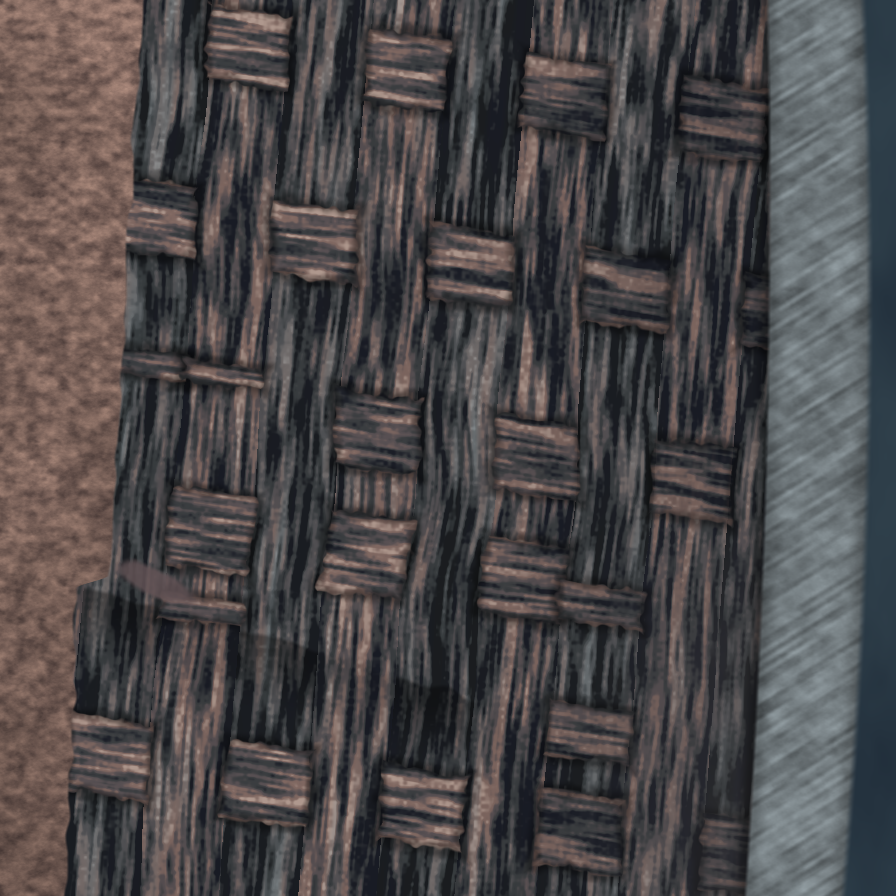
Write a Shadertoy shader that draws this texture.

```glsl
const vec3 NAVY = vec3(.095, .105, .14), CHARCOAL = vec3(.22, .23, .24), BROWN = vec3(.33, .30, .31);
const vec3 TAN = vec3(.48, .39, .365), PALE = vec3(.66, .575, .535), STEEL = vec3(.46, .495, .51);
const float COLUMN_PITCH = .0892;

// Cross bands: centre, half height, first column, last column (every second one)
const int BAND_COUNT = 10;
const vec4 BANDS[BAND_COUNT] = vec4[](
    vec4(.009, .042, 1., 7.), vec4(.216, .041, 0., 8.),
    vec4(.380, .015, 0., 0.), vec4(.380, .012, 1., 1.),
    vec4(.417, .042, 3., 7.), vec4(.557, .045, 1., 5.),
    vec4(.572, .022, 6., 6.), vec4(.645, .014, 1., 1.),
    vec4(.716, .030, 6., 6.), vec4(.828, .043, 0., 8.));

float hash(vec2 p) {
    vec3 h = fract(p.xyx * .1031);
    h += dot(h, h.yzx + 33.33);
    return fract((h.x + h.y) * h.z);
}

float noise(vec2 p) {
    vec2 cell = floor(p), f = fract(p);
    f = f * f * (3. - 2. * f);
    return mix(mix(hash(cell), hash(cell + vec2(1, 0)), f.x),
               mix(hash(cell + vec2(0, 1)), hash(cell + vec2(1, 1)), f.x), f.y);
}

float fbm(vec2 p) {
    float sum = 0., weight = .5;
    for (int i = 0; i < 4; i++) {
        sum += weight * noise(p);
        p = mat2(1.6, 1.2, -1.2, 1.6) * p + 7.3;
        weight *= .5;
    }
    return sum;
}

vec3 fibreRamp(float t) {
    vec3 c = mix(NAVY, CHARCOAL, smoothstep(0., .28, t));
    c = mix(c, BROWN, smoothstep(.28, .52, t));
    c = mix(c, TAN, smoothstep(.52, .75, t));
    return mix(c, PALE, smoothstep(.75, 1., t));
}

vec3 cooled(vec3 c, float amount) {
    return mix(c, dot(c, vec3(.3, .5, .2)) * vec3(.94, 1.03, 1.07), clamp(amount, 0., 1.));
}

// Thin, slightly bent fibres: 0 in the gaps, 1 on the ridges
float fibres(float across, float along, float seed) {
    float bend = .5 * noise(vec2(across * 1.5, along * 8.) + seed);
    float coarse = noise(vec2(across * 8. + bend, along * 9.) + seed);
    float medium = noise(vec2(across * 15. + bend * 2., along * 18.) + seed * 2.);
    float fine = noise(vec2(across * 23. + bend * 3., along * 32.) + seed * 3.);
    return smoothstep(.24, .76, .34 * coarse + .36 * medium + .3 * fine);
}

// Signed distance to the nearest block of a cross band
float bandDistance(float u, float v, vec4 band, float fray) {
    float column = clamp(band.z + 2. * round((u - band.z) * .5), band.z, band.w);
    float side = (abs(u - column) - .53) * COLUMN_PITCH;
    return max(side, abs(v - band.x) - band.y) + fray;
}

vec3 weave(vec2 p) {
    float u = (p.x + .085 * p.y - .195) / COLUMN_PITCH + .1 * (noise(p * vec2(6., 9.)) - .5);
    float v = p.y - .155 * p.x;
    float column = round(u), odd = mod(column, 2.), rightness = smoothstep(.4, .85, p.x);
    float grain = noise(p * 230.) - .5;
    // Upright strips, alternately dark and brown, with sunken seams
    float strand = fibres(u, p.y, 11. + column * 3.7);
    float tone = -.01 + .86 * (strand - .03) + .11 * odd * (1. - .5 * rightness) - .06;
    tone += .2 * (fbm(p * 9.) - .47) + .22 * grain - .16 * smoothstep(.36, .5, abs(u - column));
    float hue = noise(vec2(u * 9., p.y * 8.) + 5.) - .5;
    vec3 color = cooled(fibreRamp(tone), mix(.5, .08, odd) + .8 * hue);
    // Shadow on the dark strips below the torn layer
    float tear = v - .635 - .12 * p.x + .012 * noise(vec2(p.x * 40., 3.));
    float torn = smoothstep(0., .006, tear) * (1. - smoothstep(.01, .09, tear));
    color *= 1. - torn * mix(.35, .1, odd) * (1. - smoothstep(.5, .6, p.x));
    // Cross bands lying over the strips
    float fray = .007 * (noise(p * 110.) - .5) + .006 * (noise(p * 32.) - .5);
    for (int i = 0; i < BAND_COUNT; i++) {
        float d = bandDistance(u, v, BANDS[i], fray);
        float ridge = fibres(v / COLUMN_PITCH, u * COLUMN_PITCH, 51. + float(i) * 5.);
        float bandTone = .12 + .8 * ridge + .3 * (fbm(p * 14.) - .47) + .22 * grain - .16 * rightness;
        vec3 bandColor = fibreRamp(bandTone) * mix(.65, 1.04, smoothstep(0., .01, -d));
        color *= mix(.6, 1., smoothstep(0., .014, d));
        color = mix(color, bandColor, (1. - .2 * rightness) * (1. - smoothstep(-.0015, .0015, d)));
    }
    // Faded lower right corner
    float faded = smoothstep(.6, .85, p.x) * smoothstep(.5, .75, p.y);
    return mix(color, mix(CHARCOAL, BROWN, fbm(p * 30.)), .35 * faded);
}

vec3 wall(vec2 p) {
    float grain = .5 + 1.5 * (fbm(p * vec2(85., 120.)) - .47), stain = fbm(p * 7. + 4.);
    vec3 color = mix(vec3(.32, .255, .24), vec3(.61, .49, .44), grain);
    return color * mix(.84, 1.18, stain) * mix(1.05, .93, p.y);
}

vec3 post(vec2 p, float across) {
    float stroke = noise(vec2(p.x * 15. - p.y * 10., p.y * 170. + p.x * 105.));
    float light = .72 + .36 * stroke + .42 * (fbm(p * vec2(60., 80.)) - .32);
    return STEEL * light * mix(.78, 1., smoothstep(0., .18, across) * smoothstep(1., .8, across));
}

void mainImage(out vec4 fragColor, in vec2 fragCoord) {
    vec2 p = fragCoord / iResolution.xy;
    p.y = 1. - p.y;
    // Borders between wall, weave, post and background
    float wallEdge = mix(.157 - .055 * p.y, .105 - .03 * p.y, smoothstep(.642, .657, p.y));
    wallEdge += .008 * (noise(vec2(p.y * 45., 2.)) - .5);
    float postLeft = .857 + .02 * p.y - .045 * p.y * p.y;
    float postRight = .963 + .045 * p.y - .067 * p.y * p.y;
    vec3 color = weave(p) * mix(.6, 1., smoothstep(0., .02, postLeft - p.x));
    color = mix(wall(p), color, smoothstep(-.002, .002, p.x - wallEdge));
    // Mauve smudge on the torn corner
    vec2 smudge = (p - vec2(.175, .652)) * mat2(.9, .44, -.44, .9);
    float blot = length(smudge / vec2(.055, .017)) + .4 * (fbm(p * 40.) - .5);
    color = mix(color, vec3(.38, .32, .33), .85 * (1. - smoothstep(.65, 1.05, blot)));
    // Post and background
    color = mix(color, post(p, (p.x - postLeft) / (postRight - postLeft)), smoothstep(-.003, .003, p.x - postLeft));
    vec3 background = mix(vec3(.12, .17, .22), vec3(.21, .28, .32), fbm(p * vec2(12., 6.)));
    fragColor = vec4(mix(color, background, smoothstep(-.005, .005, p.x - postRight)), 1.);
}
```
